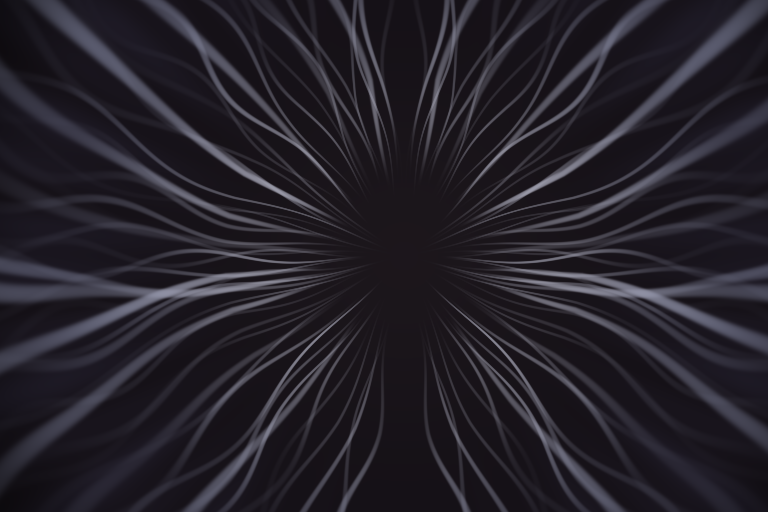
Write a WebGL 1 fragment shader that draws this background.

```glsl
precision highp float;
// Mirrored burst of pale, wavy filaments racing out of a dark centre.

uniform vec2 u_resolution;

#define CENTRE vec2(0.526, 0.5)
#define MAIN_COUNT 11
#define FINE_COUNT 42
#define MAIN_FIRST -50.0
#define MAIN_STEP 12.0
#define BOW 0.38
#define DROOP 0.30
#define BASE_COLOUR vec3(0.079, 0.063, 0.086)
#define HAZE_COLOUR vec3(0.035, 0.037, 0.058)
#define NEAR_COLOUR vec3(0.64, 0.64, 0.70)
#define FAR_COLOUR vec3(0.55, 0.57, 0.68)

float hash(float n) {
  return fract(sin(n * 12.9898) * 4375.85);
}

// Angle of a strand at radius r: a shared bow plus its own ripple.
float strandAngle(float angle, float r, float bow, float ripple, float seed) {
  float frequency = mix(9.0, 17.0, hash(seed + 0.3));
  float phase = 6.283 * hash(seed + 0.7);
  return angle + bow * (max(r, 0.35) - 0.75) * sin(4.0 * angle)
       + ripple * sin(frequency * r + phase);
}

// Line that is thin near the centre and wide far out, with a firm core.
float strand(float theta, float r, float angle, float thickness, float pixel) {
  float wanted = thickness * (0.0022 + 0.027 * r * r);
  float width = max(wanted, 0.8 * pixel);
  float d = r * (theta - angle) / width;
  float d2 = d * d;
  return exp(-d2 * (0.35 + 0.65 * d2)) * min(1.0, wanted / width + 0.2);
}

// Thick strands at even angles; every fourth one is faint.
float mainStrands(float theta, float r, float pixel) {
  float light = 0.0;
  for (int i = 0; i < MAIN_COUNT; i++) {
    float n = float(i);
    float angle = radians(MAIN_FIRST + MAIN_STEP * n);
    float strength = 0.68 - 0.45 * cos(1.5708 * (n - 1.0));
    float path = strandAngle(angle, r, BOW, 0.010, n + 3.0);
    // The level strand sinks on its way in and forks on its way out.
    float level = exp(-70.0 * angle * angle);
    path -= DROOP * (0.95 - r) * level;
    float tine = path + 0.07 * smoothstep(0.45, 0.80, r);
    float start = 0.06 + 0.10 * hash(n + 5.1);
    float pulse = 0.8 + 0.2 * sin(13.0 * r + 2.4 * n);
    float line = strand(theta, r, path, 1.0, pixel)
               + level * smoothstep(0.40, 0.65, r)
               * strand(theta, r, tine, 0.8, pixel);
    light += strength * pulse * (1.0 + 0.3 * level)
           * smoothstep(start, start + 0.18, r) * line;
  }
  return light;
}

// Scattered thin strands, each with its own start, length and brightness.
float fineStrands(float theta, float r, float pixel) {
  float light = 0.0;
  for (int i = 0; i < FINE_COUNT; i++) {
    float n = float(i) + 31.0;
    float slot = (float(i) + hash(n)) / float(FINE_COUNT);
    float angle = radians(mix(-78.0, 86.0, slot));
    float path = strandAngle(angle, r, 0.4 * BOW, 0.045, n);
    float steep = abs(sin(angle));
    float start = 0.02 + 0.08 * hash(n + 0.5) + 0.06 * steep * steep;
    float reach = 0.30 + 0.45 * hash(n + 0.9);
    float strength = 0.12 + 0.80 * pow(hash(n + 0.2), 2.0);
    float span = smoothstep(start, start + 0.20, r)
               * (1.0 - 0.80 * smoothstep(reach - 0.12, reach + 0.15, r));
    light += strength * span
           * strand(theta, r, path, 0.42 + 0.35 * hash(n + 0.4), pixel);
  }
  return light;
}

void main() {
  // Fold the canvas about the vertical axis, in units of its height.
  float pixel = 1.0 / u_resolution.y;
  vec2 p = (gl_FragCoord.xy - CENTRE * u_resolution) * pixel;
  p.x = abs(p.x);
  float r = length(p);
  float theta = atan(p.y, p.x + 0.00001);

  // Strands dim as they lose focus, and leave the vertical axis dark.
  float blur = smoothstep(0.25, 0.75, r);
  float axisGap = smoothstep(0.01, 0.10, p.x + 0.03 * step(0.0, p.y));
  float light = mainStrands(theta, r, pixel) + fineStrands(theta, r, pixel);
  light *= mix(1.45, 0.66, blur) * axisGap;

  // Out-of-focus streaks from layered sines of the angle.
  float streaks = 0.5 + 0.28 * sin(19.0 * theta + 2.0 * r)
                + 0.22 * sin(43.0 * theta - 3.0 * r);
  float haze = streaks * blur * smoothstep(0.0, 0.5, p.x);

  // Faint warm centre, haze, strands, then darker corners.
  vec3 colour = BASE_COLOUR + vec3(0.030, 0.025, 0.022) * exp(-9.0 * r * r);
  colour += HAZE_COLOUR * haze;
  vec3 strandColour = mix(NEAR_COLOUR, FAR_COLOUR, blur);
  colour = mix(colour, strandColour, 1.0 - exp(-1.15 * light));
  colour *= 1.0 - 0.50 * smoothstep(0.70, 1.0, r);
  gl_FragColor = vec4(colour, 1.0);
}
```
